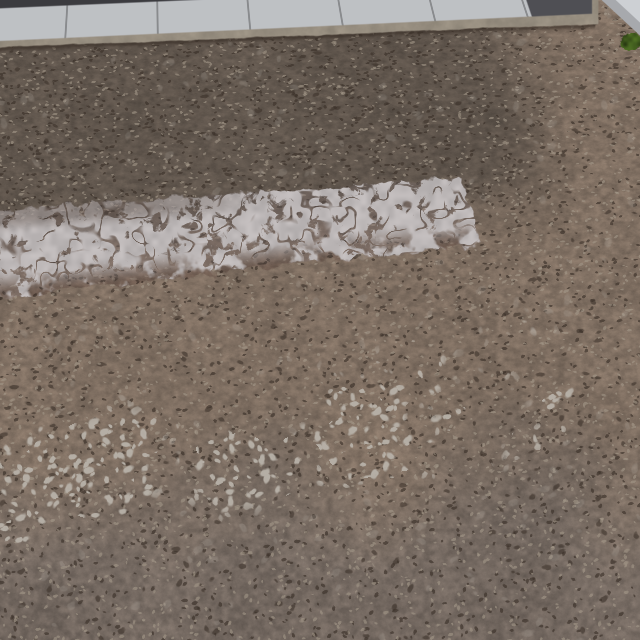
Give the GLSL for this texture, as a three.js fragment shader.

```glsl
varying vec2 vUv;

const vec3 BROWN = vec3(0.495, 0.432, 0.380);
const vec3 GREY = vec3(0.465, 0.420, 0.388);
const vec3 DARK_ASPHALT = vec3(0.375, 0.335, 0.300);
const vec3 PIT = vec3(0.230, 0.190, 0.160);
const vec3 GRIT = vec3(0.640, 0.595, 0.535);
const vec3 CHIP = vec3(0.720, 0.695, 0.660);
const vec3 PAINT = vec3(0.735, 0.715, 0.715);
const vec3 TILE = vec3(0.745, 0.755, 0.770);
const vec3 LEDGE = vec3(0.590, 0.555, 0.500);
const vec3 SLATE = vec3(0.310, 0.310, 0.330);
const vec3 LEAF = vec3(0.240, 0.340, 0.110);
const float SOFT = 0.0016;
const float TILE_WIDTH = 0.1445;

vec2 hash2(vec2 p) {
  vec3 q = fract(p.xyx * vec3(0.1031, 0.1030, 0.0973));
  q += dot(q, q.yzx + 33.33);
  return fract((q.xx + q.yz) * q.zy);
}

float noise(vec2 p) {
  vec2 i = floor(p), f = fract(p);
  f = f * f * (3.0 - 2.0 * f);
  return mix(mix(hash2(i).x, hash2(i + vec2(1, 0)).x, f.x),
             mix(hash2(i + vec2(0, 1)).x, hash2(i + vec2(1, 1)).x, f.x), f.y);
}

float fbm(vec2 p) {
  float sum = 0.0, amp = 0.5;
  for (int i = 0; i < 4; i++) {
    sum += amp * noise(p);
    p = mat2(1.6, 1.2, -1.2, 1.6) * p + 7.3;
    amp *= 0.5;
  }
  return sum / 0.9375;
}

// Coverage 0..1 below zero distance
float inside(float d) { return 1.0 - smoothstep(-SOFT, SOFT, d); }

// Irregular stones: one jittered, rotated grain in a share of the cells
float stones(vec2 p, float scale, float share, float size) {
  vec2 q = p * scale, cell = floor(q);
  float cover = 0.0;
  for (int y = -1; y <= 1; y++)
  for (int x = -1; x <= 1; x++) {
    vec2 id = cell + vec2(x, y);
    vec2 place = hash2(id), kind = hash2(id + 71.7);
    vec2 d = q - id - place;
    float a = kind.y * 6.283;
    d = mat2(cos(a), sin(a), -sin(a), cos(a)) * d;
    float r = size * (0.55 + 0.75 * kind.y);
    float dist = length(d * vec2(1.0, 1.6)) - r + 0.2 * (noise(q * 4.0) - 0.5);
    cover = max(cover, step(kind.x, share) * (1.0 - smoothstep(-0.13, 0.13, dist)));
  }
  return cover;
}

vec3 asphalt(vec2 p) {
  float broad = fbm(p * 5.0);
  vec3 col = mix(GREY, BROWN, smoothstep(0.08, 0.40, p.y + 0.3 * (broad - 0.5)));
  col = mix(col, BROWN * 1.03, 0.6 * smoothstep(0.72, 0.95, p.x) * smoothstep(0.3, 0.5, p.y));

  // Darker worn area beyond the stripe
  float far = smoothstep(0.56, 0.69, p.y - 0.07 * p.x + 0.05 * (broad - 0.5));
  far *= 1.0 - smoothstep(0.73, 0.90, p.x + 0.16 * (broad - 0.5));
  col = mix(col, DARK_ASPHALT, far);
  col *= 0.92 + 0.16 * broad;

  // Fine grain, stretched less with distance
  vec2 g = vec2(p.x, p.y * (1.0 + 0.35 * p.y));
  col *= 0.82 + 0.36 * fbm(g * 105.0);
  col = mix(col, PIT, 0.65 * stones(g, 95.0, 0.20 + 0.12 * far, 0.34));
  col = mix(col, PIT, 0.60 * stones(g + 3.7, 58.0, 0.10, 0.30));
  col = mix(col, GRIT, 0.60 * stones(g + 9.1, 105.0, 0.20, 0.32));
  col = mix(col, GRIT, 0.60 * stones(g + 5.3, 74.0, 0.10, 0.26));

  // Paint remnants strewn along a faded second line
  float axis = 0.225 + 0.20 * p.x;
  float band = exp(-pow((p.y - axis) / 0.085, 2.0)) * (1.0 - smoothstep(0.84, 0.93, p.x));
  band *= smoothstep(0.25, 0.60, fbm(p * 11.0 + 4.0));
  float chips = max(stones(p + 1.9, 50.0, 0.10 + 0.46 * band, 0.34),
                    stones(p + 6.2, 75.0, 0.38 * band, 0.38));
  return mix(col, CHIP, chips * (0.2 + 0.75 * smoothstep(0.05, 0.4, band)));
}

vec3 stripe(vec2 p, vec3 ground) {
  float top = 0.672 + 0.071 * p.x, bottom = 0.535 + 0.112 * p.x;
  float end = 0.716 + 0.38 * (0.723 - p.y);
  float edge = max(max(p.y - top, bottom - p.y), p.x - end);
  edge += 0.022 * (fbm(p * 48.0) - 0.5);
  float cover = inside(edge);

  // Winding cracks, pits and a ragged lower side
  vec2 w = p + 0.012 * vec2(noise(p * 60.0), noise(p * 60.0 + 19.0));
  float crack = 1.0 - smoothstep(0.025, 0.10, abs(noise(w * 58.0) - 0.48));
  crack *= smoothstep(0.28, 0.52, noise(p * 42.0 + 8.0));
  float pit = smoothstep(0.60, 0.72, fbm(w * 72.0 + 31.0));
  float ragged = 1.0 - smoothstep(0.0, 0.045, p.y - bottom);
  float bare = ragged * smoothstep(0.47, 0.60, fbm(p * 27.0 + 13.0));
  float loss = max(max(crack * 0.80, pit * 0.80), bare);
  float thin = smoothstep(-0.04, -0.012, p.y - top) * (1.0 - smoothstep(0.22, 0.45, p.x));
  cover *= (1.0 - loss) * (1.0 - 0.45 * thin);
  vec3 worn = mix(ground, ground * vec3(0.86, 0.82, 0.82), inside(edge));
  return mix(worn, PAINT * (0.94 + 0.12 * noise(p * 95.0)), cover);
}

vec3 border(vec2 p, vec3 col) {
  float rim = 0.926 + 0.039 * p.x + 0.004 * (fbm(p * 45.0) - 0.5);
  float base = 0.936 + 0.046 * p.x;
  col = mix(col, PIT, 0.65 * exp(-pow((p.y - rim + 0.002) / 0.004, 2.0)) * inside(p.x - 0.93));
  col = mix(col, LEDGE * (0.9 + 0.2 * fbm(p * 60.0)), inside(rim - p.y) * inside(p.x - 0.935));

  // Pale tiles with leaning joints, then a slate tile
  float lean = (p.y - base) * (0.12 - 0.55 * p.x);
  float u = (p.x - lean - 0.102) / TILE_WIDTH;
  float joint = abs(fract(u + 0.5) - 0.5) * TILE_WIDTH;
  vec3 tile = mix(TILE * 0.72, TILE, smoothstep(0.0006, 0.0024, joint));
  tile = mix(tile, SLATE, inside(0.831 - p.x + lean));
  col = mix(col, tile, inside(base - p.y) * inside(p.x - 0.925));
  col = mix(col, SLATE * 0.75, inside(0.987 + 0.043 * p.x - p.y));

  // White corner kerb with a shaded face and a small plant
  float kerb = 0.940 + 1.08 * (1.0 - p.y);
  col = mix(col, TILE * 0.88, inside(kerb - p.x));
  col = mix(col, TILE * 1.08, inside(kerb + 0.022 - p.x));
  float plant = length((p - vec2(0.985, 0.936)) * vec2(0.8, 1.2)) - 0.014;
  plant += 0.022 * (fbm(p * 85.0) - 0.5);
  return mix(col, LEAF * (0.6 + 0.8 * noise(p * 130.0)), inside(plant));
}

void main() {
  vec3 col = stripe(vUv, asphalt(vUv));
  gl_FragColor = vec4(border(vUv, col), 1.0);
}
```
